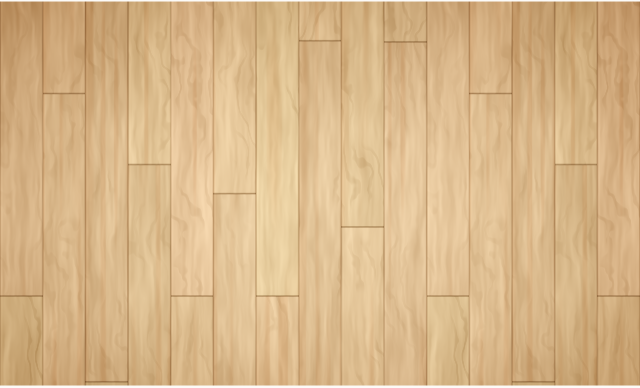
Give the GLSL for this texture, as a Shadertoy shader.

```glsl
const float PLANKS = 15.0;
const int PERIOD = 10;

// Height of the end joint in each plank of one period
const float JOINTS[PERIOD] = float[PERIOD](
    0.237, 0.759, 0.016, 0.576, 0.237, 0.501, 0.237, 0.895, 0.415, 0.892);

float hash(vec2 p) {
    p = fract(p * vec2(0.1031, 0.1137));
    p += dot(p, p.yx + 33.33);
    return fract((p.x + p.y) * p.x * 17.3);
}

float noise(vec2 p) {
    vec2 cell = floor(p), f = fract(p);
    f = f * f * (3.0 - 2.0 * f);
    return mix(mix(hash(cell), hash(cell + vec2(1, 0)), f.x),
               mix(hash(cell + vec2(0, 1)), hash(cell + vec2(1, 1)), f.x), f.y);
}

float fbm(vec2 p) {
    float sum = 0.0, amplitude = 0.5;
    for (int i = 0; i < 4; i++) {
        sum += amplitude * noise(p);
        p = p * 2.03 + 7.1;
        amplitude *= 0.5;
    }
    return sum;
}

float line(float dist, float halfWidth, float pixel) {
    return 1.0 - smoothstep(halfWidth - 0.5 * pixel, halfWidth + pixel, dist);
}

// Signed shade of the wood: x across the plank, y along it
float woodGrain(vec2 p, float seed) {
    vec2 q = p + vec2(seed * 13.7, seed * 5.3);
    float warp = fbm(q * vec2(1.3, 2.5));
    float fine = noise(vec2(q.x * 16.0 + warp * 3.0, q.y * 5.0)) - 0.5;
    float broad = fbm(vec2(q.x * 4.0 + warp * 2.0, q.y * 1.6)) - 0.47;

    // Arched growth rings, stronger on some boards
    float rings = sin(p.x * 16.0 + warp * 22.0 + p.y * 5.0);
    float figure = smoothstep(0.45, 1.0, rings) * smoothstep(0.4, 0.65, noise(q * vec2(1.5, 3.0)));
    float strength = 0.3 + 0.7 * hash(vec2(seed, 8.0));
    return 0.055 * fine + 0.13 * broad - 0.055 * figure * strength;
}

void mainImage(out vec4 fragColor, in vec2 fragCoord) {
    vec2 uv = fragCoord / iResolution.xy;
    float aspect = iResolution.y / iResolution.x;
    float pixel = 1.0 / iResolution.x;

    // Plank layout
    float column = floor(uv.x * PLANKS);
    float across = fract(uv.x * PLANKS);
    int lane = int(column) % PERIOD;
    float joint = JOINTS[lane];
    float seed = float(lane) * 2.0 + step(joint, uv.y) + 3.0;

    // Light pooled in the middle, falling off to the corners
    vec2 fromCenter = 2.0 * (uv - vec2(0.5, 0.44));
    float light = 1.0 - dot(fromCenter * fromCenter, vec2(0.40, 0.36));
    vec3 color = mix(vec3(0.68, 0.51, 0.31), vec3(0.91, 0.80, 0.625), light);

    // Board tone, from yellow to pink, and grain
    float tone = hash(vec2(seed, 2.0)) - 0.5;
    float blush = hash(vec2(seed, 5.0)) - 0.5;
    color += 0.05 * tone + blush * vec3(0.012, -0.014, 0.006);
    color += woodGrain(vec2(across, uv.y * aspect * 5.0), seed) * vec3(0.85, 1.0, 1.1);

    // Reddish streaks running the length of some boards
    float streak = smoothstep(0.62, 0.9, noise(vec2(across * 7.0 + seed * 9.0, uv.y * 1.5)));
    color -= streak * vec3(0.025, 0.05, 0.06);

    // Seams between planks and at their ends
    float side = min(across, 1.0 - across) / PLANKS;
    float wear = 0.25 + 0.3 * noise(vec2(floor(uv.x * PLANKS + 0.5) * 4.0, uv.y * 6.0));
    color = mix(color, color * vec3(0.78, 0.70, 0.60), line(side, 0.0008, pixel) * wear * 1.5);
    float end = abs(uv.y - joint) * aspect;
    color = mix(color, color * vec3(0.74, 0.67, 0.57), 0.85 * line(end, 0.0008, pixel));
    float bevel = line(abs(across / PLANKS - 0.003), 0.0008, pixel);
    color += 0.018 * bevel;

    // Pale strips along the top and bottom
    float border = max(line(uv.y * aspect, 0.0035, pixel),
                       line((1.0 - uv.y) * aspect, 0.0020, pixel));
    color = mix(color, vec3(0.99, 0.98, 0.97), border);

    fragColor = vec4(clamp(color, 0.0, 1.0), 1.0);
}
```
